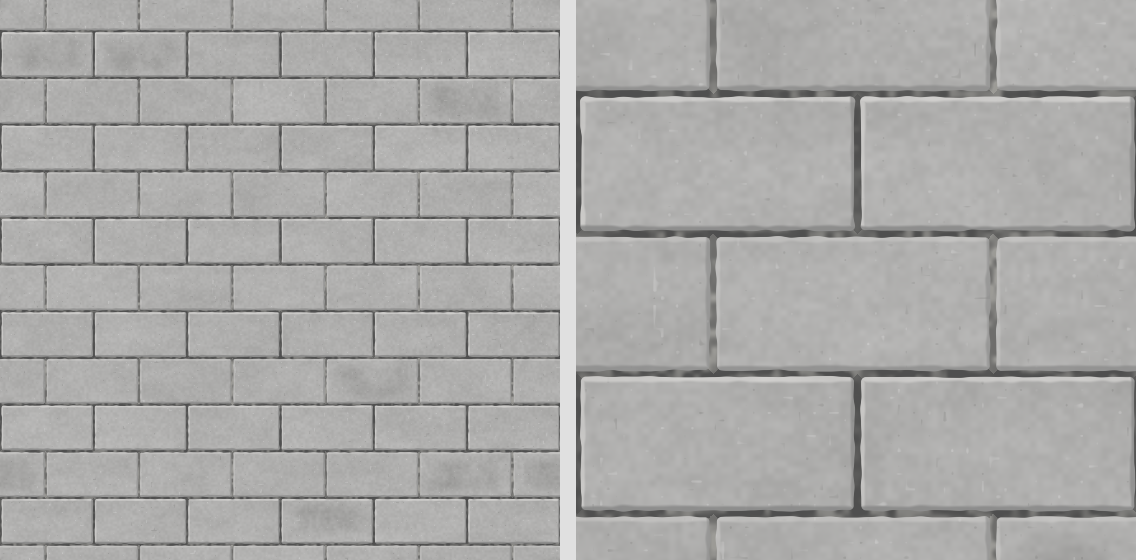
Left, the full canvas; right, a detail of the centre.
Reproduce this texture procedurally as a Shadertoy shader.

```glsl
// Grey concrete block wall in running bond, 6 blocks across and 12 courses down.
// Each block is a rounded box with lit and shaded bevels over gritty joints;
// wrapped value noise adds grain, blotches and occasional stains, so it tiles.

const vec2 GRID = vec2(6.0, 12.0);
const vec2 BOND_ORIGIN = vec2(0.006, 0.33);  // joint position in cells
const float ROW_SHIFT = 0.484;               // sideways shift of odd courses
const float JOINT = 0.023;                   // half joint, in course heights
const float BEVEL = 0.042;

const vec3 FACE = vec3(0.688, 0.686, 0.681);
const vec3 LIT = vec3(0.825, 0.820, 0.812);
const vec3 SHADE = vec3(0.530, 0.530, 0.528);
const vec3 GAP_DARK = vec3(0.310, 0.310, 0.308);
const vec3 GAP_SAND = vec3(0.610, 0.606, 0.590);

float hash(vec2 p) {
    vec3 q = fract(p.xyx * 0.1031);
    q += dot(q, q.yzx + 33.33);
    return fract((q.x + q.y) * q.z);
}

// Value noise whose lattice wraps after a whole period across the canvas.
float wrapNoise(vec2 uv, vec2 period) {
    vec2 p = uv * period;
    vec2 cell = floor(p);
    vec2 f = fract(p);
    f = f * f * (3.0 - 2.0 * f);
    vec2 a = mod(cell, period);
    vec2 b = mod(cell + 1.0, period);
    return mix(mix(hash(a), hash(vec2(b.x, a.y)), f.x),
               mix(hash(vec2(a.x, b.y)), hash(b), f.x), f.y);
}

float cloud(vec2 uv, vec2 period) {
    return 0.55 * wrapNoise(uv, period)
         + 0.30 * wrapNoise(uv, period * 2.0)
         + 0.15 * wrapNoise(uv, period * 4.0);
}

float roundedBox(vec2 p, vec2 halfSize, float radius) {
    vec2 q = abs(p) - halfSize + radius;
    return length(max(q, 0.0)) + min(max(q.x, q.y), 0.0) - radius;
}

// Strength of a bevel at a given depth in from the block's edge.
float bevelBand(float depth, float width, float aa) {
    return 1.0 - smoothstep(width * 0.45, width + aa * 0.5, depth);
}

vec3 blockFace(vec2 uv, vec2 local, vec2 id, float odd) {
    float tone = (hash(id + 17.0) - 0.5) * 0.018;
    tone += (cloud(uv, vec2(18.0, 30.0)) - 0.5) * 0.055;
    tone += (wrapNoise(uv, vec2(256.0)) - 0.5) * 0.036;
    tone += (wrapNoise(uv, vec2(150.0)) - 0.5) * 0.022;

    // Even courses are a little darker towards the upper right.
    tone += (1.0 - odd) * 0.012 * (0.5 - local.y + 0.4 * (1.0 - local.x));

    // A few blocks carry a soft, streaky stain.
    float stained = step(0.86, hash(id + 5.0));
    float middle = smoothstep(0.0, 0.3, 0.47 - abs(local.y - 0.5))
                 * smoothstep(0.0, 0.5, 0.95 - abs(local.x - 1.0));
    tone -= stained * middle * 0.085 * cloud(uv, vec2(36.0, 24.0));

    // Sparse pits and pale grit.
    float speck = wrapNoise(uv + 0.37, vec2(220.0));
    tone -= 0.06 * smoothstep(0.93, 1.0, speck);
    tone += 0.06 * smoothstep(0.09, 0.0, speck);
    return FACE + tone * vec3(1.0, 1.0, 1.02);
}

vec3 jointFill(vec2 uv, float upright, float odd) {
    float grit = wrapNoise(uv, vec2(190.0)) * 0.65
               + wrapNoise(uv, vec2(60.0)) * 0.35;
    float sand = smoothstep(0.3, 0.95, grit) * mix(0.75, 0.3, upright * (1.0 - odd));
    return mix(GAP_DARK, GAP_SAND, clamp(sand + 0.4 * upright * odd, 0.0, 1.0));
}

void mainImage(out vec4 fragColor, in vec2 fragCoord) {
    vec2 uv = fragCoord / iResolution.xy;
    float aa = GRID.y / iResolution.y;

    // Course, block and position inside the block (2 wide, 1 high).
    vec2 p = uv * GRID - BOND_ORIGIN;
    float odd = mod(floor(p.y), 2.0);
    p.x -= odd * ROW_SHIFT;
    vec2 id = mod(floor(p), GRID);
    vec2 local = fract(p) * vec2(2.0, 1.0);

    // Block outline with slightly worn edges.
    float wear = (wrapNoise(uv, vec2(130.0)) - 0.5) * 0.016;
    float edge = roundedBox(local - vec2(1.0, 0.5), vec2(1.0, 0.5) - JOINT, 0.035) + wear;
    float block = 1.0 - smoothstep(-0.6 * aa, 0.6 * aa, edge);

    // Light falls from the upper left.
    vec2 nearDepth = local - JOINT + wear;
    vec2 farDepth = vec2(2.0, 1.0) - local - JOINT + wear;
    float lit = max(bevelBand(farDepth.y, BEVEL, aa),
                    bevelBand(nearDepth.x, BEVEL * 0.8, aa) * 0.85);
    float shade = max(bevelBand(nearDepth.y, BEVEL, aa),
                      bevelBand(farDepth.x, BEVEL * 0.8, aa) * 0.8);
    lit *= mix(0.95, 0.55, odd) * (0.7 + 0.3 * wrapNoise(uv, vec2(90.0)));

    vec3 color = blockFace(uv, local, id, odd);
    color = mix(color, LIT, lit);
    color = mix(color, SHADE, shade * mix(0.85, 0.7, odd));

    float upright = step(min(local.x, 2.0 - local.x), min(local.y, 1.0 - local.y));
    color = mix(jointFill(uv, upright, odd), color, block);
    fragColor = vec4(color, 1.0);
}
```
